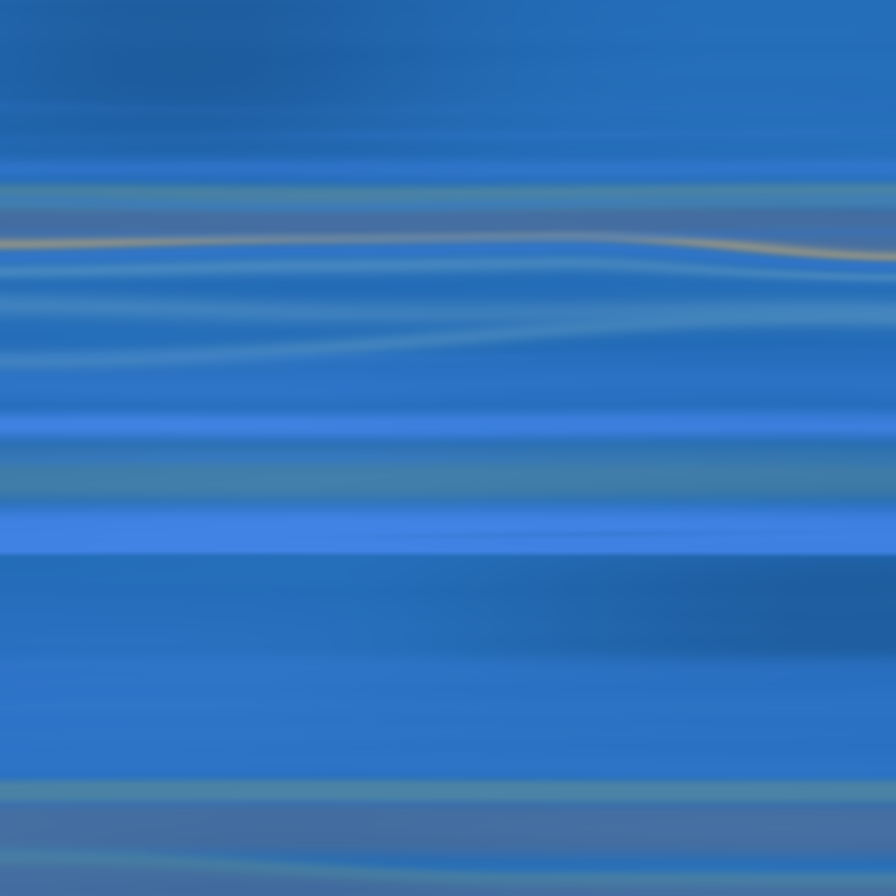
Reproduce this background procedurally as a Shadertoy shader.

```glsl
vec2 gradientAt(vec2 cell) {
    vec2 h = vec2(dot(cell, vec2(127.1, 311.7)), dot(cell, vec2(269.5, 183.3)));
    return 2.0 * fract(sin(h) * 43758.55) - 1.0;
}

float gradientNoise(vec2 p) {
    vec2 i = floor(p), f = fract(p);
    vec2 u = f * f * f * (f * (f * 6.0 - 15.0) + 10.0);
    vec2 e = vec2(0.0, 1.0);
    float low = mix(dot(gradientAt(i), f), dot(gradientAt(i + e.yx), f - e.yx), u.x);
    float high = mix(dot(gradientAt(i + e), f - e), dot(gradientAt(i + 1.0), f - 1.0), u.x);
    return mix(low, high, u.y);
}

// Flat layer between two heights with soft edges
float band(float y, float low, float high, float soft) {
    return smoothstep(low - soft, low + soft, y) * (1.0 - smoothstep(high - soft, high + soft, y));
}

// Thin glowing line with a Gaussian profile
float thread(float y, float center, float width) {
    float d = (y - center) / width;
    return exp(-d * d);
}

void mainImage(out vec4 fragColor, in vec2 fragCoord) {
    vec2 uv = fragCoord / iResolution.xy;
    float x = uv.x;

    // Gentle bending, strongest in the upper middle
    float bend = 0.004 + 0.009 * thread(uv.y, 0.67, 0.1);
    float y = uv.y + bend * gradientNoise(vec2(x * 1.6 + 3.0, uv.y * 8.0));
    float droop = 0.028 * smoothstep(0.62, 1.0, x) - 0.01 * smoothstep(0.0, 0.35, x);
    float yBent = y + droop * thread(y, 0.715, 0.04);

    vec3 brightBlue = vec3(0.25, 0.51, 0.89);
    vec3 midBlue = vec3(0.19, 0.46, 0.80);
    vec3 paleBlue = vec3(0.29, 0.54, 0.75);
    vec3 teal = vec3(0.29, 0.51, 0.64);
    vec3 slate = vec3(0.28, 0.43, 0.62);
    vec3 tan_ = vec3(0.55, 0.57, 0.54);

    // Deep blue ground with broad shadows
    vec3 color = vec3(0.14, 0.425, 0.72);
    float shadow = thread(x, 0.2, 0.28) * smoothstep(0.76, 0.92, y);
    shadow += smoothstep(0.35, 1.0, x) * band(y, 0.26, 0.382, 0.03);
    color = mix(color, vec3(0.12, 0.36, 0.61), 0.85 * shadow);

    // Blue layers
    color = mix(color, midBlue, 0.55 * band(y, 0.13, 0.265, 0.012));
    color = mix(color, midBlue, 0.45 * (1.0 - smoothstep(0.0, 0.6, x)) * band(y, 0.14, 0.33, 0.06));
    color = mix(color, midBlue, 0.7 * band(y, 0.55, 0.592, 0.022));
    color = mix(color, brightBlue, band(y, 0.513, 0.537, 0.012));
    color = mix(color, brightBlue, smoothstep(0.377, 0.386, y) * (1.0 - smoothstep(0.415, 0.45, y)));
    color = mix(color, midBlue, 0.5 * thread(y, 0.396 + 0.012 * x, 0.004) * thread(x, 0.65, 0.25));
    color = mix(color, midBlue, 0.7 * thread(y, 0.81, 0.012));

    // Teal and slate layers
    color = mix(color, teal, 0.75 * smoothstep(0.43, 0.46, y) * (1.0 - smoothstep(0.47, 0.52, y)));
    color = mix(color, slate, 0.9 * band(yBent, 0.725, 0.77, 0.008));
    color = mix(color, teal, 0.95 * band(y, 0.767, 0.794, 0.008));
    color = mix(color, slate, 0.9 * band(y, 0.045, 0.105, 0.016));
    color = mix(color, teal, 0.95 * band(y, 0.105, 0.129, 0.007));
    float floorTop = 0.048 - 0.024 * smoothstep(0.0, 0.6, x);
    color = mix(color, slate, 0.9 * (1.0 - smoothstep(floorTop - 0.012, floorTop + 0.006, y)));
    color = mix(color, teal, 0.75 * thread(y, floorTop - 0.005, 0.01));

    // Crest and the pale currents below it
    color = mix(color, midBlue, 0.8 * thread(yBent, 0.712, 0.008));
    color = mix(color, tan_, 0.9 * thread(yBent, 0.727, 0.0075));
    color = mix(color, paleBlue, 0.8 * thread(yBent, 0.695, 0.009));
    color = mix(color, paleBlue, 0.65 * thread(y, 0.658 - 0.01 * x, 0.014));
    color = mix(color, paleBlue, 0.75 * thread(y, mix(0.598, 0.64, smoothstep(0.0, 0.85, x)), 0.011));

    // Faint drifting wisps
    for (int i = 0; i < 9; i++) {
        float k = float(i);
        float height = 0.885 - 0.037 * k - 0.1 * floor(k / 5.0);
        height += 0.016 * gradientNoise(vec2(x * 1.5 + k * 7.3, k + 0.4));
        float fade = 0.5 + 0.8 * gradientNoise(vec2(x * 1.8 + k * 3.1, k * 2.0 + 0.6));
        color = mix(color, midBlue, 0.55 * clamp(fade, 0.0, 1.0) * thread(y, height, 0.007));
    }

    // Fine horizontal brushing
    color += 0.014 * gradientNoise(vec2(x * 1.3, y * 45.0));
    color += 0.02 * gradientNoise(vec2(x * 1.5, y * 4.0) + 9.0);
    fragColor = vec4(clamp(color, 0.0, 1.0), 1.0);
}
```
